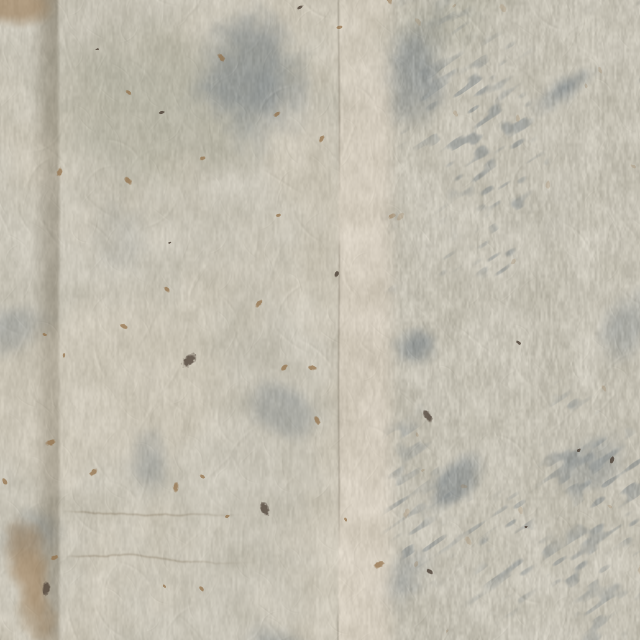
Give the GLSL for this texture, as a three.js fragment shader.

```glsl
// Aged handmade paper with vertical grain, folds, blue-grey stains and rusty specks.
varying vec2 vUv;

#define FOLD_X 0.087
#define SEAM_X 0.529
#define STRIP_END 0.61
#define GRAIN 0.125
#define FIBRE_RELIEF 0.05
#define CREAM vec3(0.835, 0.802, 0.745)
#define PAPER vec3(0.790, 0.766, 0.708)
#define GREY_PAPER vec3(0.765, 0.752, 0.705)
#define STAIN_BLUE vec3(0.545, 0.565, 0.565)
#define STAIN_OLIVE vec3(0.655, 0.650, 0.585)
#define RUST vec3(0.57, 0.43, 0.27)
#define INK vec3(0.30, 0.25, 0.21)

float hash(vec2 p) {
  vec3 q = fract(vec3(p.xyx) * 0.1031);
  q += dot(q, q.yzx + 33.33);
  return fract((q.x + q.y) * q.z);
}

float noise(vec2 p) {
  vec2 i = floor(p), f = fract(p);
  f = f * f * (3.0 - 2.0 * f);
  return mix(mix(hash(i), hash(i + vec2(1, 0)), f.x),
             mix(hash(i + vec2(0, 1)), hash(i + vec2(1, 1)), f.x), f.y);
}

float fbm(vec2 p) {
  float sum = 0.0, amp = 0.5;
  for (int i = 0; i < 5; i++) {
    sum += amp * noise(p);
    p = p * 2.03 + 17.3;
    amp *= 0.5;
  }
  return sum;
}

vec2 turn(vec2 p, float a) {
  float c = cos(a), s = sin(a);
  return vec2(c * p.x + s * p.y, c * p.y - s * p.x);
}

// Soft ellipse with a ragged rim
float stain(vec2 p, vec2 centre, vec2 size, float angle) {
  float rim = 1.1 * (fbm(p * 14.0 + centre * 31.0) - 0.48);
  return 1.0 - smoothstep(0.25, 1.15, length(turn(p - centre, angle) / size) + rim);
}

// Scattered grains: one per cell, kept with the given chance
float specks(vec2 p, float cells, float radius, float chance, float seed) {
  vec2 g = p * cells, home = floor(g);
  float cover = 0.0;
  for (int j = -1; j <= 1; j++) for (int i = -1; i <= 1; i++) {
    vec2 id = home + vec2(i, j), key = id + seed;
    vec2 d = g - id - vec2(hash(key), hash(key + 41.0));
    d = turn(d, 3.0 * hash(key + 7.0)) * vec2(0.75, 1.3);
    float r = radius * cells * mix(0.4, 1.0, hash(key + 13.0));
    float edge = length(d) + 0.4 * r * (noise(p * 350.0) - 0.5);
    cover = max(cover, step(hash(key + 23.0), chance) * (1.0 - smoothstep(0.6 * r, 1.2 * r, edge)));
  }
  return cover;
}

// Curved fibres pressed into the sheet, lit from one side
float fibres(vec2 p, float cells) {
  vec2 g = p * cells, home = floor(g);
  float relief = 0.0;
  for (int j = -1; j <= 1; j++) for (int i = -1; i <= 1; i++) {
    vec2 id = home + vec2(i, j);
    vec2 q = turn(g - id - vec2(hash(id), hash(id + 5.0)), 0.7 + 1.9 * hash(id + 9.0));
    q.y += q.x * q.x * (hash(id + 3.0) - 0.5) * 1.4;
    float w = q.y / 0.045;
    relief += w * exp(-w * w) * (1.0 - smoothstep(0.2, 0.75, abs(q.x))) * hash(id + 15.0);
  }
  return relief;
}

void main() {
  vec2 p = vUv;
  float cloud = fbm(p * 5.0 + 3.0), mottle = fbm(p * 24.0);
  float right = smoothstep(STRIP_END - 0.02, STRIP_END + 0.02, p.x);

  // Sheet and pale strip
  vec3 col = mix(PAPER, GREY_PAPER, max(0.65 * right, smoothstep(0.4, 0.65, cloud) * 0.6));
  float strip = smoothstep(SEAM_X - 0.003, SEAM_X + 0.003, p.x) * (1.0 - right);
  col = mix(col, CREAM, strip * (0.85 - 0.5 * smoothstep(0.78, 0.95, p.y)));
  col += (mottle - 0.48) * vec3(0.10, 0.10, 0.11);
  col += (noise(vec2(p.x * 38.0, p.y * 2.5)) - 0.5) * 0.022;

  // Large stains, then faint scattered ones
  float olive = stain(p, vec2(0.24, 0.85), vec2(0.24, 0.13), 0.05);
  olive = max(olive, 0.7 * stain(p, vec2(0.70, 0.97), vec2(0.13, 0.08), 0.5));
  col = mix(col, STAIN_OLIVE, 0.55 * olive);
  float blue = 0.85 * stain(p, vec2(0.40, 0.865), vec2(0.09, 0.13), -0.25);
  blue = max(blue, 0.7 * stain(p, vec2(0.65, 0.91), vec2(0.06, 0.10), -0.2));
  blue = max(blue, 0.95 * stain(p, vec2(0.885, 0.865), vec2(0.07, 0.028), 0.55));
  blue = max(blue, 0.9 * stain(p, vec2(0.65, 0.46), vec2(0.055, 0.038), 0.25));
  blue = max(blue, 0.75 * stain(p, vec2(0.71, 0.24), vec2(0.06, 0.03), 0.9));
  vec2 home = floor(p * 5.0);
  for (int j = -1; j <= 1; j++) for (int i = -1; i <= 1; i++) {
    vec2 id = home + vec2(i, j);
    vec2 centre = (id + vec2(hash(id + 61.0), hash(id + 67.0))) / 5.0;
    float depth = 0.5 * step(0.5, hash(id + 71.0)) * (1.0 - smoothstep(0.5, 0.7, centre.y));
    blue = max(blue, depth * stain(p, centre, vec2(0.065, 0.045), 3.0 * hash(id + 73.0)));
  }
  col = mix(col, STAIN_BLUE, blue * (0.72 + 0.4 * mottle) * (1.0 - 0.6 * strip));

  // Ghost strokes rubbed into the right side
  float patches = smoothstep(0.50, 0.66, fbm(p * 6.5 + 40.0)) * right;
  float strokes = smoothstep(0.55, 0.85, noise(turn(p, 0.6) * vec2(38.0, 120.0)));
  col = mix(col, STAIN_BLUE, 0.6 * patches * strokes);

  // Vertical grain and fibres
  float grain = noise(p * vec2(260.0, 65.0)) * 0.6 + noise(p * vec2(390.0, 190.0)) * 0.4 - 0.5;
  col += GRAIN * grain * mix(0.65, 1.0, right);
  col += FIBRE_RELIEF * (fibres(p, 17.0) + 0.7 * fibres(p + 3.7, 31.0));

  // Left fold, seam and wandering creases
  float foldX = FOLD_X + 0.004 * (noise(vec2(p.y * 6.0, 2.0)) - 0.5);
  float fold = smoothstep(foldX - 0.045, foldX - 0.006, p.x) * (1.0 - smoothstep(foldX, foldX + 0.008, p.x));
  col *= 1.0 - fold * vec3(0.15, 0.16, 0.18) * (0.5 + cloud);
  float seam = (p.x - SEAM_X - 0.003 * (noise(vec2(p.y * 5.0, 8.0)) - 0.5)) / 0.0018;
  col -= 0.11 * exp(-seam * seam) * smoothstep(0.2, 0.6, noise(vec2(p.y * 9.0, 4.0)));
  for (int i = 0; i < 2; i++) {
    float k = float(i);
    float y = 0.125 + 0.07 * k + 0.035 * (fbm(vec2(p.x * 9.0, k * 7.0)) - 0.5);
    float w = (p.y - y) / 0.002;
    float span = smoothstep(0.09, 0.14, p.x) * (1.0 - smoothstep(0.25, 0.42, p.x));
    col -= vec3(0.08, 0.09, 0.10) * exp(-w * w) * span;
  }

  // Rusty edge and specks
  float edgeRust = stain(p, vec2(0.05, 0.09), vec2(0.035, 0.11), 0.2);
  edgeRust = max(edgeRust, stain(p, vec2(0.02, 0.99), vec2(0.07, 0.03), 0.0));
  col = mix(col, RUST, 0.5 * edgeRust);
  float leftward = 1.0 - 0.7 * right;
  col = mix(col, RUST, 0.7 * leftward * specks(p, 13.0, 0.006, 0.28, 90.0));
  col = mix(col, INK, 0.8 * specks(p, 11.0, 0.0045, 0.14, 150.0));
  col = mix(col, INK, 0.75 * specks(p, 4.0, 0.011, 0.16, 210.0));
  gl_FragColor = vec4(clamp(col, 0.0, 1.0), 1.0);
}
```
